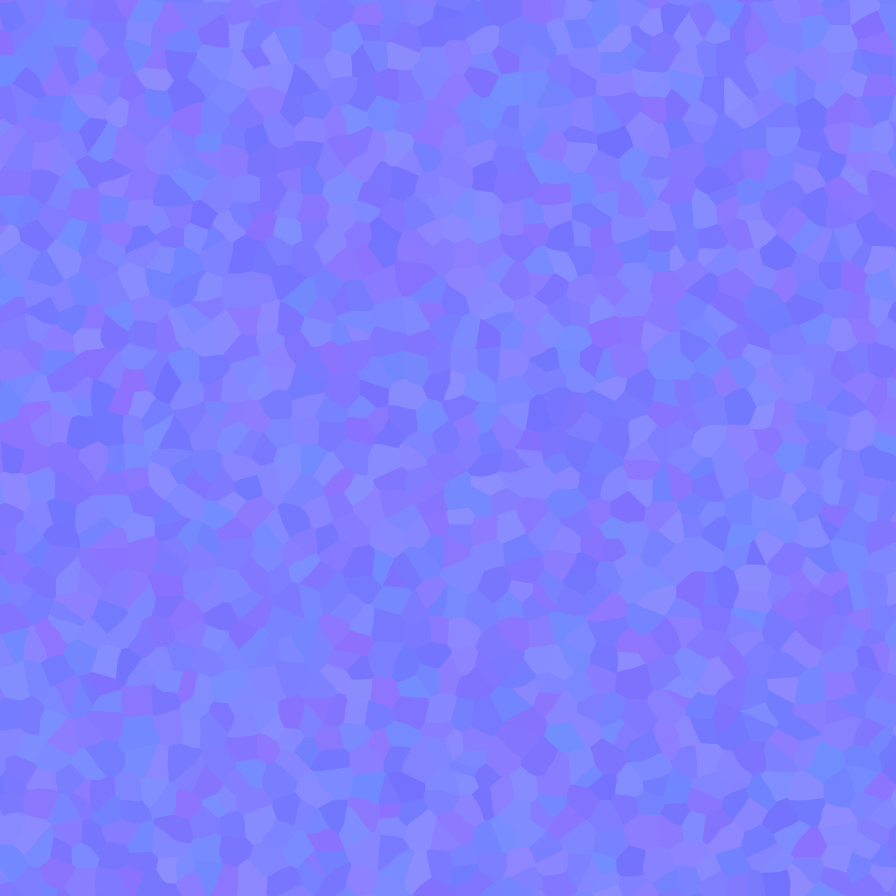
A WebGL 2 fragment shader for this texture map:

```glsl
#version 300 es
precision highp float;

// Normal map of fine flakes: a jittered Voronoi mosaic whose cells each
// hold one flat, slightly tilted normal, packed into blue-violet colour.
// Cell borders are gently warped and blended over about one pixel.

uniform vec2 u_resolution;
out vec4 fragColor;

const float CELLS_ACROSS = 36.0;
const float MAX_TILT = 0.112;
const float WARP_SCALE = 1.7;
const float WARP_AMOUNT = 0.16;

vec2 hash2(vec2 p) {
    vec2 k = vec2(dot(p, vec2(127.1, 311.7)), dot(p, vec2(269.5, 183.3)));
    return fract(sin(k) * 43758.5453);
}

// Smooth two-channel value noise in 0..1
vec2 noise2(vec2 p) {
    vec2 cell = floor(p);
    vec2 f = fract(p);
    vec2 s = f * f * (3.0 - 2.0 * f);
    vec2 low = mix(hash2(cell), hash2(cell + vec2(1.0, 0.0)), s.x);
    vec2 high = mix(hash2(cell + vec2(0.0, 1.0)), hash2(cell + vec2(1.0)), s.x);
    return mix(low, high, s.y);
}

// Bends the straight cell borders a little
vec2 warp(vec2 p, float scale, float amount) {
    return p + amount * (noise2(p * scale + 57.0) - 0.5);
}

// Colour of the tilted normal belonging to one flake
vec3 flakeColor(vec2 id, float maxTilt) {
    vec2 tilt = (hash2(id + 91.7) * 2.0 - 1.0) * maxTilt;
    vec3 normal = vec3(tilt, sqrt(1.0 - dot(tilt, tilt)));
    return 0.5 + 0.5 * normal;
}

// Nearest two flakes, mixed across the bisector between their seeds
vec3 flakeMosaic(vec2 p, float pixel) {
    vec2 base = floor(p);
    vec2 nearId = base, nextId = base;
    vec2 nearSeed = p, nextSeed = p;
    float nearDist = 1e3, nextDist = 1e3;

    for (int y = -2; y <= 2; y++) {
        for (int x = -2; x <= 2; x++) {
            vec2 id = base + vec2(x, y);
            vec2 seed = id + hash2(id);
            vec2 offset = seed - p;
            float dist = dot(offset, offset);
            if (dist < nearDist) {
                nextDist = nearDist;
                nextId = nearId;
                nextSeed = nearSeed;
                nearDist = dist;
                nearId = id;
                nearSeed = seed;
            } else if (dist < nextDist) {
                nextDist = dist;
                nextId = id;
                nextSeed = seed;
            }
        }
    }

    float gap = max(length(nextSeed - nearSeed), 1e-4);
    float border = (nextDist - nearDist) / (2.0 * gap);
    float coverage = clamp(0.5 + border / pixel, 0.0, 1.0);
    return mix(flakeColor(nextId, MAX_TILT), flakeColor(nearId, MAX_TILT), coverage);
}

void main() {
    float side = min(u_resolution.x, u_resolution.y);
    vec2 p = gl_FragCoord.xy / side * CELLS_ACROSS;
    float pixel = CELLS_ACROSS / side;
    vec2 bent = warp(p, WARP_SCALE, WARP_AMOUNT);
    fragColor = vec4(flakeMosaic(bent, pixel), 1.0);
}
```
